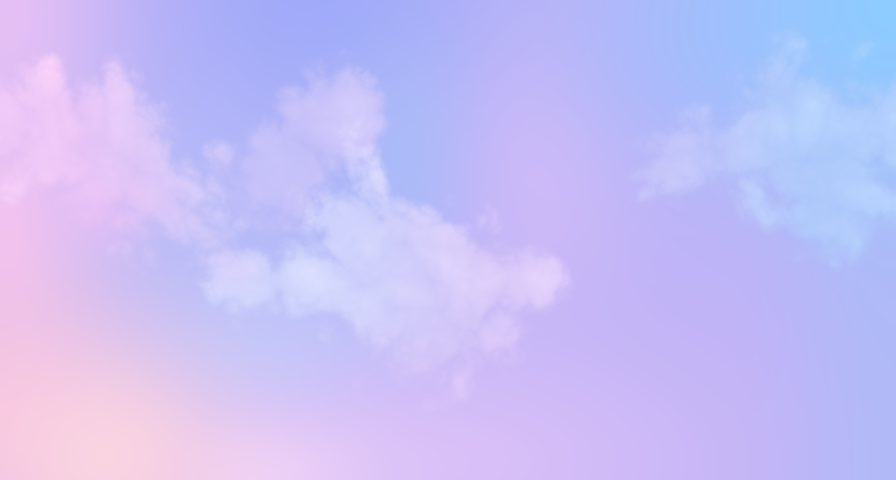
A Shadertoy shader for this background:

```glsl
// A pastel sky with three soft clouds. Broad Gaussian glows blend the sky
// from rose to lilac and blue; each cloud is a union of tapered capsules
// whose edge and inner light are puffed up by billowed gradient noise.

#define ASPECT 1.87          // width of the layout, in canvas heights
#define BILLOW_SCALE 6.0     // frequency of the cloud lumps
#define BILLOW_DEPTH 0.13    // how far lumps push the cloud edge
#define EDGE_OUT 0.025       // fade outside the cloud outline
#define EDGE_IN 0.060        // fade inside the cloud outline
#define BLEND 0.10           // rounding where cloud lobes join
#define SHADE 0.40           // variation of opacity within clouds
#define LIGHT 0.075          // variation of brightness within clouds
#define OCTAVES 5

vec2 hashGradient(vec2 cell) {
    vec3 h = fract(cell.xyx * vec3(0.1031, 0.1030, 0.0973));
    h += dot(h, h.yzx + 33.33);
    float angle = 6.2832 * fract((h.x + h.y) * h.z);
    return vec2(cos(angle), sin(angle));
}

float gradientNoise(vec2 p) {
    vec2 i = floor(p), f = fract(p);
    vec2 u = f * f * f * (f * (f * 6.0 - 15.0) + 10.0);
    vec2 e = vec2(0.0, 1.0);
    float a = dot(hashGradient(i), f);
    float b = dot(hashGradient(i + e.yx), f - e.yx);
    float c = dot(hashGradient(i + e.xy), f - e.xy);
    float d = dot(hashGradient(i + e.yy), f - e.yy);
    return mix(mix(a, b, u.x), mix(c, d, u.x), u.y);
}

// x: plain fractal noise, y: billowed noise with round lumps, both near zero mean
vec2 fractalNoise(vec2 p) {
    vec2 sum = vec2(0.0);
    float amplitude = 0.6;
    for (int i = 0; i < OCTAVES; i++) {
        float n = gradientNoise(p);
        sum += amplitude * vec2(n, 2.0 * abs(n) - 0.4);
        p = mat2(1.6, 1.2, -1.2, 1.6) * p + 3.7;
        amplitude *= 0.52;
    }
    return sum;
}

// Gaussian weight of an elliptical glow
float glow(vec2 p, vec2 center, vec2 radius) {
    vec2 d = (p - center) / radius;
    return exp(-dot(d, d));
}

// Distance to a capsule whose radius runs from ra to rb
float lobe(vec2 p, vec2 a, vec2 b, float ra, float rb) {
    vec2 ab = b - a;
    float t = clamp(dot(p - a, ab) / dot(ab, ab), 0.0, 1.0);
    return length(p - a - ab * t) - mix(ra, rb, t);
}

float join(float a, float b) {
    float h = max(BLEND - abs(a - b), 0.0) / BLEND;
    return min(a, b) - 0.25 * BLEND * h * h;
}

// Lays a cloud over the sky, with noise on its edge, opacity and light
vec3 addCloud(vec3 sky, vec3 tint, float dist, vec2 noise, float opacity) {
    float edge = dist - BILLOW_DEPTH * (noise.y + 0.3 * noise.x);
    float cover = 1.0 - smoothstep(-EDGE_IN, EDGE_OUT, edge);
    float alpha = clamp(opacity * (1.0 + SHADE * noise.x), 0.0, 1.0);
    return mix(sky, tint + LIGHT * vec3(1.0, 0.9, 0.3) * noise.y, cover * alpha);
}

vec3 skyColor(vec2 p) {
    vec3 c = mix(vec3(0.75, 0.70, 0.965), vec3(0.69, 0.725, 0.97), smoothstep(1.50, 1.87, p.x));
    // Blues of the top and the left middle
    c = mix(c, vec3(0.62, 0.66, 0.975), glow(p, vec2(0.68, 0.98), vec2(0.42, 0.42)));
    c = mix(c, vec3(0.70, 0.73, 0.975), glow(p, vec2(0.38, 0.52), vec2(0.42, 0.32)));
    c = mix(c, vec3(0.66, 0.73, 0.975), glow(p, vec2(0.86, 0.68), vec2(0.16, 0.24)));
    c = mix(c, vec3(0.73, 0.78, 0.985), glow(p, vec2(0.55, 0.26), vec2(0.30, 0.17)));
    // Lilac column and floor
    c = mix(c, vec3(0.82, 0.73, 0.97), 0.9 * glow(p, vec2(1.14, 0.65), vec2(0.19, 0.30)));
    c = mix(c, vec3(0.85, 0.75, 0.97), 0.95 * glow(p, vec2(0.95, 0.04), vec2(0.52, 0.24)));
    // Cyan of the upper right
    c = mix(c, vec3(0.65, 0.73, 0.985), 0.9 * glow(p, vec2(1.52, 0.93), vec2(0.34, 0.28)));
    c = mix(c, vec3(0.55, 0.80, 1.00), 0.95 * glow(p, vec2(1.87, 1.0), vec2(0.36, 0.36)));
    // Pinks of the left side, then rose and peach in the corner
    c = mix(c, vec3(0.89, 0.75, 0.96), glow(p, vec2(0.0, 1.0), vec2(0.23, 0.30)));
    c = mix(c, vec3(0.94, 0.76, 0.95), glow(p, vec2(0.0, 0.52), vec2(0.18, 0.30)));
    c = mix(c, vec3(0.93, 0.82, 0.97), glow(p, vec2(0.52, 0.0), vec2(0.27, 0.15)));
    c = mix(c, vec3(0.97, 0.77, 0.88), glow(p, vec2(0.0, 0.12), vec2(0.34, 0.33)));
    return mix(c, vec3(0.98, 0.83, 0.88), glow(p, vec2(0.22, 0.05), vec2(0.22, 0.20)));
}

void mainImage(out vec4 fragColor, in vec2 fragCoord) {
    vec2 p = fragCoord / iResolution.xy * vec2(ASPECT, 1.0);
    vec3 color = skyColor(p);
    vec2 noise = fractalNoise(p * BILLOW_SCALE);

    // Central cloud: a faint upper tower, then the pale main body
    float tower = lobe(p, vec2(0.69, 0.78), vec2(0.57, 0.63), 0.11, 0.13);
    color = addCloud(color, vec3(0.79, 0.765, 0.975), tower, noise, 0.85);
    float body = join(lobe(p, vec2(0.75, 0.53), vec2(0.90, 0.36), 0.115, 0.18),
                      lobe(p, vec2(0.51, 0.41), vec2(1.08, 0.42), 0.085, 0.09));
    vec3 pale = mix(vec3(0.82, 0.84, 0.99), vec3(0.855, 0.79, 0.975), smoothstep(0.65, 1.10, p.x));
    pale = mix(vec3(0.85, 0.77, 0.97), pale, smoothstep(0.16, 0.36, p.y));
    color = addCloud(color, pale, body, noise, 0.92);

    // Pink cloud trailing down from the left border to the central one
    float left = join(lobe(p, vec2(0.0, 0.74), vec2(0.22, 0.70), 0.11, 0.125),
                      lobe(p, vec2(0.22, 0.70), vec2(0.48, 0.47), 0.125, 0.06));
    vec3 pink = mix(vec3(0.94, 0.79, 0.97), vec3(0.83, 0.80, 0.98), smoothstep(0.12, 0.48, p.x));
    color = addCloud(color, pink, left, noise, 0.88);
    color = mix(color, vec3(0.92, 0.75, 0.96), 0.65 * glow(p, vec2(0.20, 0.56), vec2(0.11, 0.08)));

    // Blue cloud near the right border
    float right = join(lobe(p, vec2(1.63, 0.81), vec2(1.73, 0.57), 0.105, 0.135),
                       lobe(p, vec2(1.40, 0.67), vec2(1.85, 0.73), 0.09, 0.12));
    vec3 blue = mix(vec3(0.78, 0.78, 0.98), vec3(0.70, 0.81, 0.99), smoothstep(1.35, 1.72, p.x));
    color = addCloud(color, blue, right, noise, 0.90);

    fragColor = vec4(clamp(color, 0.0, 1.0), 1.0);
}
```
